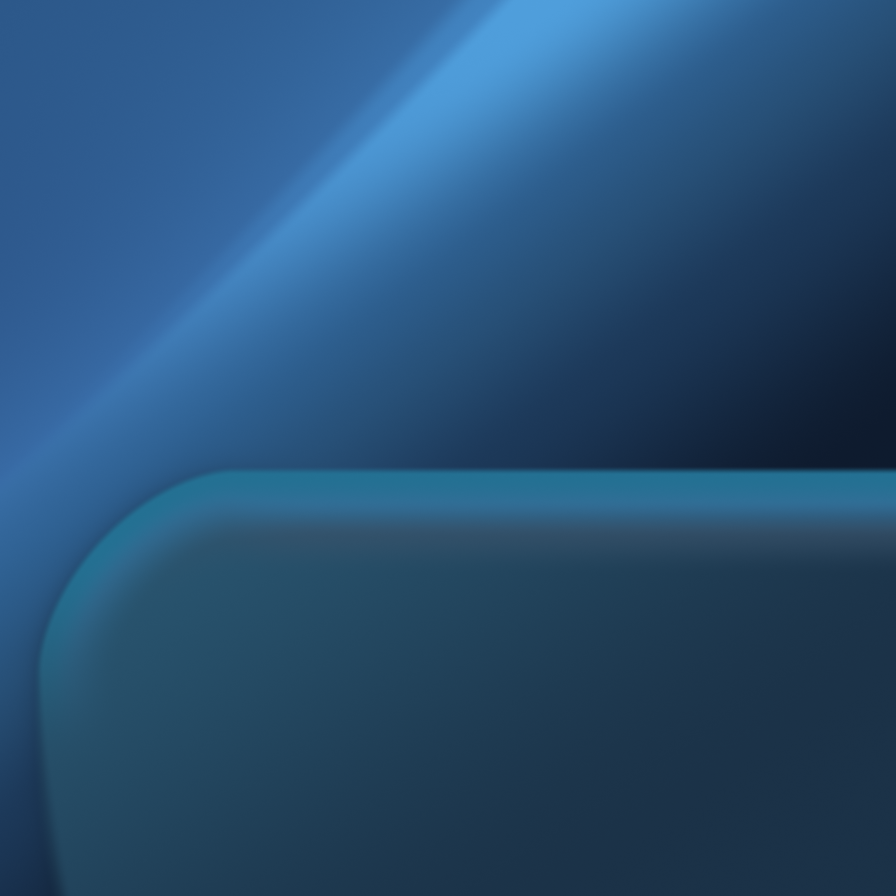
This background is drawn by a Shadertoy shader. Its source:

```glsl
// A diagonal blue light beam fading into shadow behind a dark rounded panel.
// The beam starts at a gently curved edge and falls off along straight bands;
// the panel is a superellipse corner whose inner depth drives a soft lit rim.

// Sine-free hash, used for a fine dither
float hash(vec2 p) {
    vec3 q = fract(vec3(p.xyx) * 0.1031);
    q += dot(q, q.yzx + 33.33);
    return fract((q.x + q.y) * q.z);
}

// Height of the beam's upper edge at x
float beamEdge(float x) {
    return 0.46 + 0.89 * x + 0.13 * x * x;
}

// Approximate depth inside the panel, negative outside
float panelDepth(vec2 p) {
    float lean = max(1.0 - p.y / 0.25, 0.0);
    p.x -= 0.025 * lean * lean;
    vec2 q = max(vec2(0.26 - p.x, p.y - 0.25), 0.0) / vec2(0.217, 0.225);
    q = pow(q, vec2(1.7));
    return 0.22 * (1.0 - pow(q.x + q.y, 1.0 / 1.7));
}

vec3 skyColor(vec2 p) {
    // Blue haze above the beam, brighter towards its edge
    float above = p.y - beamEdge(p.x);
    vec3 haze = mix(vec3(0.155, 0.30, 0.49), vec3(0.22, 0.42, 0.65),
                    exp(-max(above, 0.0) / 0.26));
    haze += vec3(0.01, 0.03, 0.03) * smoothstep(0.6, 1.0, p.y);

    // Fainter strip along the outside of the edge
    float strip = smoothstep(0.02 + 0.09 * p.x, 0.05 * p.x, above);
    haze += vec3(0.03, 0.07, 0.08) * strip * smoothstep(0.45, 1.0, p.y);

    // Beam falloff across parallel diagonal bands
    float u = 0.75 * p.x - p.y;
    vec3 beam = mix(vec3(0.235, 0.45, 0.68), vec3(0.31, 0.62, 0.86),
                    smoothstep(0.4, 1.0, p.y));
    beam = mix(beam, vec3(0.18, 0.375, 0.565), smoothstep(-0.53, -0.32, u));
    beam = mix(beam, vec3(0.15, 0.305, 0.455), smoothstep(-0.38, -0.19, u));
    beam = mix(beam, vec3(0.115, 0.23, 0.36), smoothstep(-0.24, -0.08, u));
    beam = mix(beam, vec3(0.055, 0.105, 0.18), smoothstep(-0.14, 0.23, u));
    return mix(haze, beam, smoothstep(0.012, -0.018, above));
}

vec3 panelColor(vec2 p, float depth) {
    // Body darkens towards the lower right
    float shade = smoothstep(0.1, 1.0, 0.75 * p.x + 1.1 * (0.45 - p.y));
    vec3 body = mix(vec3(0.16, 0.335, 0.44), vec3(0.105, 0.195, 0.28), shade);

    // Lit rim: teal, then muted blue, then a warm grey transition
    float top = smoothstep(0.14, 0.40, p.y);
    float flatPart = smoothstep(0.12, 0.36, p.x);
    vec3 rim = mix(vec3(0.14, 0.44, 0.575), vec3(0.20, 0.43, 0.59),
                   smoothstep(0.008, 0.046, depth));
    float warm = smoothstep(0.03, 0.064, depth) * smoothstep(0.115, 0.060, depth);
    body = mix(body, vec3(0.225, 0.325, 0.42), 0.7 * warm * top * flatPart);
    float glow = smoothstep(mix(0.090, 0.074, flatPart), mix(0.015, 0.032, flatPart), depth);
    return mix(body, rim, top * glow);
}

void mainImage(out vec4 fragColor, in vec2 fragCoord) {
    vec2 p = fragCoord / iResolution.xy;
    float depth = panelDepth(p);

    // Thin contact shadow around the rounded corner
    vec3 color = skyColor(p);
    color *= 1.0 - 0.16 * exp(min(depth, 0.0) / 0.012) * smoothstep(0.4, 0.15, p.x);

    // Panel outline, softer towards the lower left
    float soft = mix(0.014, 0.005, smoothstep(0.05, 0.30, p.y));
    color = mix(color, panelColor(p, depth), smoothstep(-soft, soft, depth));

    color += (hash(fragCoord) - 0.5) / 255.0;
    fragColor = vec4(color, 1.0);
}
```
